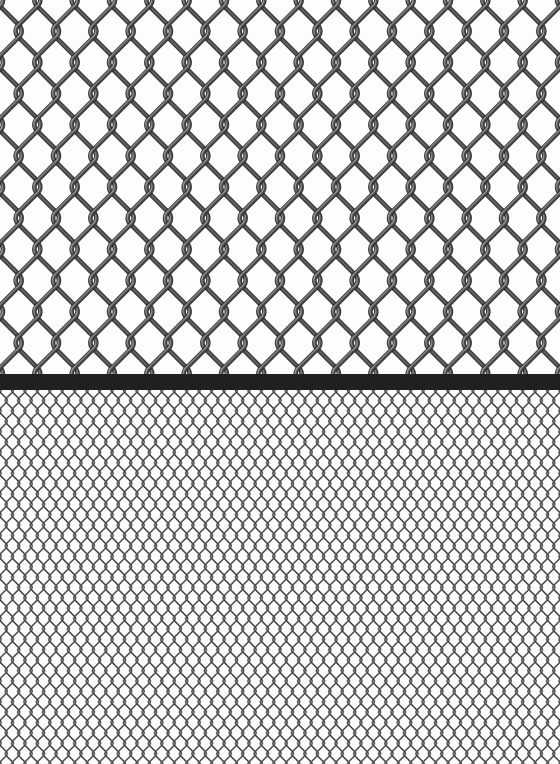
Top: one tile. Bottom: repeated 3 by 3.
Reproduce this pattern procedurally as a Shadertoy shader.

```glsl
// Chain-link fence: interlocked zigzag steel wires on a white ground.

// Lengths are in units of the vertical distance between rows of knots.
const float WIRES = 30.0;          // zigzag wires across (even, so it tiles)
const float ROWS = 12.0;           // knot rows down (even, so it tiles)
const float PITCH = 0.6;           // distance between wire axes
const float WIRE_RADIUS = 0.073;
const float BEND_RADIUS = 0.255;   // centreline radius of each bend
const float REACH = 0.5 - 0.41421 * BEND_RADIUS; // axis to bend extreme

const vec3 GROUND = vec3(0.992);
const vec3 RIM = vec3(0.155);
const vec3 BODY = vec3(0.265);
const vec3 SHEEN = vec3(0.25);
const vec3 LIGHT = vec3(-0.22, 0.27, 0.94);
const float GLOSS = 11.0;
const float BEND_SHEEN = 0.6;      // extra sheen on the bends
const float CONTACT_SHADE = 0.62;  // darkening beneath a crossing wire

struct Wire {
    float dist;    // signed distance from the centreline
    vec2 normal;   // direction across the wire
    float bend;    // 1 at a bend, 0 on the straight run
    bool rising;   // runs up to the right, in front of falling runs
};

// A 45 degree zigzag with circular bends, folded about its nearest bend.
Wire zigzag(vec2 p, float index) {
    float row = floor(p.y + 0.5);
    float side = mod(row + index, 2.0) > 0.5 ? 1.0 : -1.0;
    vec2 q = vec2(side * (p.x - (index + 0.5) * PITCH), p.y - row);
    vec2 v = vec2(q.x - REACH + BEND_RADIUS, abs(q.y));
    vec2 n = v.y < v.x ? v / max(length(v), 1e-5) : vec2(0.70711);

    Wire w;
    w.dist = dot(v, n) - BEND_RADIUS;
    w.normal = n * vec2(side, q.y < 0.0 ? -1.0 : 1.0);
    w.bend = 1.0 - smoothstep(0.06, 0.3, abs(q.y));
    w.rising = side * q.y < 0.0;
    return w;
}

// Round metal shading from the position across the wire.
vec3 metal(Wire w) {
    float u = clamp(w.dist / WIRE_RADIUS, -1.0, 1.0);
    vec3 n = vec3(w.normal * u, sqrt(1.0 - u * u));
    float sheen = pow(max(dot(n, normalize(LIGHT)), 0.0), GLOSS);
    vec3 base = mix(RIM, BODY, smoothstep(0.3, 0.95, n.z));
    return base + SHEEN * sheen * (1.0 + BEND_SHEEN * w.bend);
}

void mainImage(out vec4 fragColor, in vec2 fragCoord) {
    vec2 p = fragCoord / iResolution.xy * vec2(WIRES * PITCH, ROWS);
    float pixel = ROWS / iResolution.y;
    float nearest = floor(p.x / PITCH);
    vec3 color = GROUND;
    float covered = 0.0;

    // Falling runs first, then rising runs over them.
    for (int layer = 0; layer < 2; layer++) {
        for (int i = -1; i <= 1; i++) {
            Wire w = zigzag(p, nearest + float(i));
            if (w.rising != (layer == 1)) continue;
            float d = abs(w.dist);

            // Contact shadow falls on wire only, not on the ground.
            float lit = smoothstep(0.8 * WIRE_RADIUS, 1.6 * WIRE_RADIUS, d);
            color *= mix(1.0, mix(CONTACT_SHADE, 1.0, lit), covered);

            float cover = clamp(0.5 + (WIRE_RADIUS - d) / pixel, 0.0, 1.0);
            color = mix(color, metal(w), cover);
            covered = max(covered, cover);
        }
    }
    fragColor = vec4(color, 1.0);
}
```
